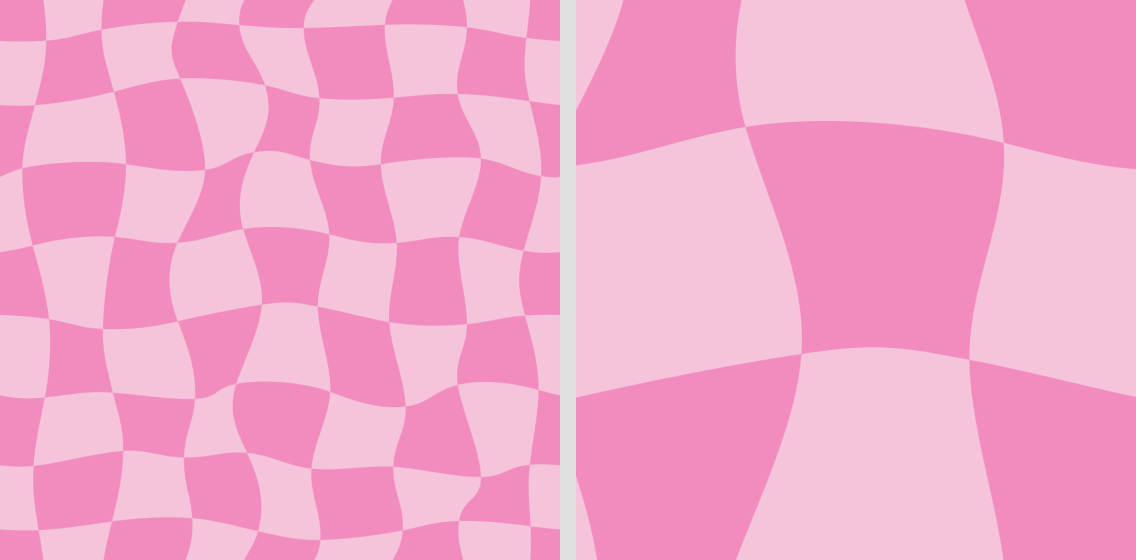
Left: the whole. Right: its middle third, enlarged.
This pattern is drawn by a WebGL 2 fragment shader. Its source:

```glsl
#version 300 es
precision highp float;
// Warped pink checkerboard, 8 by 8 checks. Every grid line is a closed sum of two waves,
// lines are blended into a smooth displacement field, and the field is inverted
// by damped fixed-point steps to find the flat check under each point.

uniform vec2 u_resolution;
out vec4 fragColor;

const float PI = 3.14159265;

// Whole wave counts of each line, so that it closes on itself
const vec2 columnFrequency[8] = vec2[8](vec2(2, 1), vec2(2, 1), vec2(3, 2), vec2(3, 1),
                                        vec2(4, 1), vec2(4, 1), vec2(4, 2), vec2(3, 2));
const vec2 rowFrequency[8] = vec2[8](vec2(1, 2), vec2(1, 2), vec2(1, 3), vec2(1, 3),
                                     vec2(1, 2), vec2(3, 2), vec2(1, 4), vec2(2, 1));

// Cosine and sine strength of both waves, in hundredths of a check
const vec4 columnWave[8] = vec4[8](
    vec4(14, 3, -2, -8), vec4(-16, 0, -1, 2), vec4(0, -15, -12, 2), vec4(-19, 1, 3, 6),
    vec4(-10, 0, -10, -1), vec4(-9, 0, -3, -9), vec4(11, 0, -10, -1), vec4(1, -8, -7, 5));
const vec4 rowWave[8] = vec4[8](
    vec4(9, -4, 7, -3), vec4(5, -11, 11, 1), vec4(9, -2, -3, -10), vec4(8, -5, 0, -9),
    vec4(9, -2, -7, 11), vec4(4, -10, 2, 9), vec4(-2, -14, 6, 0), vec4(11, -2, -7, -2));

float waveSum(vec2 frequency, vec4 strength, float t) {
    vec2 angle = frequency * t * PI / 4.0;
    return 0.01 * dot(strength, vec4(cos(angle.x), sin(angle.x), cos(angle.y), sin(angle.y)));
}

// Sideways shift of one upright line, with a slow drift from line to line
float columnShift(int line, float t) {
    float drift = float(line) * PI / 2.0;
    return 0.1 - 0.06 * cos(drift) + 0.02 * sin(drift)
         + waveSum(columnFrequency[line & 7], columnWave[line & 7], t);
}

// Vertical shift of one level line
float rowShift(int line, float t) {
    float drift = float(line) * PI / 4.0;
    return -0.02 - 0.06 * cos(drift) - 0.135 * sin(drift)
         + waveSum(rowFrequency[line & 7], rowWave[line & 7], t);
}

// Shift at any point, eased between the neighbouring lines
vec2 displacement(vec2 p) {
    ivec2 line = ivec2(floor(p));
    vec2 blend = smoothstep(0.0, 1.0, fract(p));
    return vec2(mix(columnShift(line.x, p.y), columnShift(line.x + 1, p.y), blend.x),
                mix(rowShift(line.y, p.x), rowShift(line.y + 1, p.x), blend.y));
}

void main() {
    vec2 uv = gl_FragCoord.xy / u_resolution;
    vec2 target = vec2(uv.x, 1.0 - uv.y) * 8.0 - 0.5;

    // Undo the warp
    vec2 flatPoint = target - displacement(target);
    for (int i = 0; i < 16; i++) {
        flatPoint = mix(flatPoint, target - displacement(flatPoint), 0.7);
    }

    // Checks from the sign of a product of sines, with a smooth edge
    vec2 wave = sin(PI * flatPoint);
    float check = wave.x * wave.y;
    float edge = max(0.7 * fwidth(check), 0.0001);
    vec3 palePink = vec3(0.96, 0.77, 0.855);
    vec3 deepPink = vec3(0.95, 0.55, 0.75);
    fragColor = vec4(mix(palePink, deepPink, smoothstep(-edge, edge, check)), 1.0);
}
```
